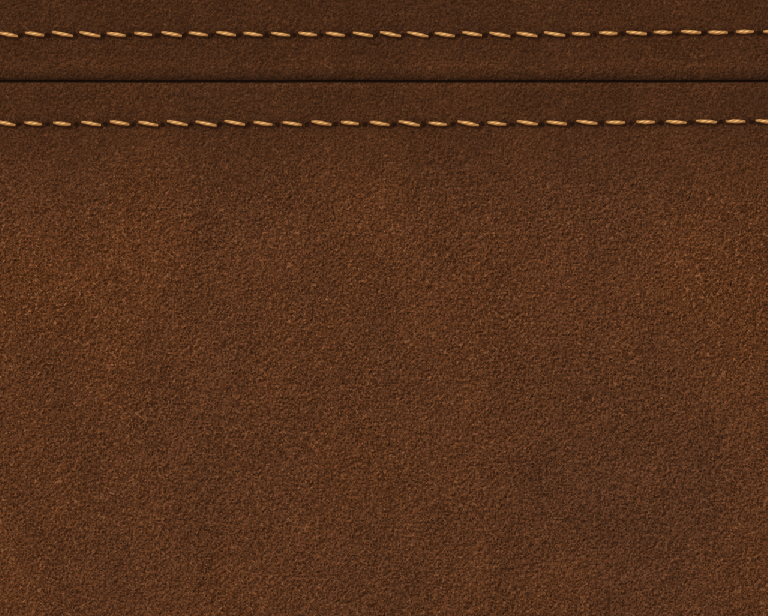
Give the GLSL for this texture, as a WebGL 1 fragment shader.

```glsl
precision highp float;
// Brown grained leather with a dark horizontal seam between two rows of tan stitching.

uniform vec2 u_resolution;

// Lengths are fractions of the canvas width; y runs down from the top edge.
const float SEAM_Y = 0.1058;
const float UPPER_ROW_Y = 0.0445;
const float LOWER_ROW_Y = 0.1605;
const float UPPER_PITCH = 0.0356;
const float LOWER_PITCH = 0.0381;
const float UPPER_START = 0.0450;
const float LOWER_START = 0.0450;
const float UPPER_BOW = 0.0;
const float LOWER_BOW = 0.008;
const float STITCH_HALF_LENGTH = 0.0112;
const float STITCH_RADIUS = 0.0030;
const float GRAIN_SCALE = 310.0;
const float RELIEF_STRENGTH = 0.56;
const float SPECKLE_STRENGTH = 0.46;
const vec3 LEATHER_WARM = vec3(0.352, 0.202, 0.107);
const vec3 LEATHER_DULL = vec3(0.316, 0.190, 0.117);
const vec3 GLINT = vec3(0.20, 0.155, 0.11);
const vec3 HOLE = vec3(0.11, 0.055, 0.03);
const vec3 GROOVE = vec3(0.06, 0.03, 0.018);
const vec3 THREAD_DARK = vec3(0.47, 0.27, 0.12);
const vec3 THREAD_LIGHT = vec3(0.98, 0.78, 0.50);

float hash(vec2 p) {
  vec3 q = fract(vec3(p.xyx) * 0.1031);
  q += dot(q, q.yzx + 33.33);
  return fract((q.x + q.y) * q.z);
}

float noise(vec2 p) {
  vec2 i = floor(p);
  vec2 f = fract(p);
  f = f * f * (3.0 - 2.0 * f);
  float top = mix(hash(i), hash(i + vec2(1.0, 0.0)), f.x);
  float bottom = mix(hash(i + vec2(0.0, 1.0)), hash(i + vec2(1.0, 1.0)), f.x);
  return mix(top, bottom, f.y);
}

float fbm(vec2 p) {
  float sum = 0.0;
  float amplitude = 0.5;
  for (int i = 0; i < 4; i++) {
    sum += amplitude * noise(p);
    p = p * 2.03 + vec2(17.3, 9.1);
    amplitude *= 0.5;
  }
  return sum / 0.9375;
}

// Height of the pebbled surface, on turned axes to hide the lattice.
float grainHeight(vec2 p) {
  vec2 q = mat2(0.8, 0.6, -0.6, 0.8) * p * GRAIN_SCALE;
  return 0.65 * noise(q) + 0.35 * noise(q.yx * 1.7 + 41.0) + 0.25 * noise(q * 0.45 + 87.0);
}

// Soft spot of wear.
float patchAt(vec2 p, vec2 center, vec2 size) {
  vec2 q = (p - center) / size;
  return exp(-dot(q, q));
}

vec3 leather(vec2 p) {
  float mottle = fbm(p * vec2(11.0, 8.0) + 3.0);
  float warmth = 0.5 + 0.7 * (mottle - 0.5);
  warmth += 0.45 * patchAt(p, vec2(0.08, 0.36), vec2(0.16, 0.12));
  warmth += 0.45 * patchAt(p, vec2(0.98, 0.40), vec2(0.10, 0.12));
  warmth -= 0.40 * patchAt(p, vec2(0.80, 0.64), vec2(0.16, 0.12));
  vec3 color = mix(LEATHER_DULL, LEATHER_WARM, clamp(warmth, 0.0, 1.0));
  color *= 0.92 + 0.16 * fbm(p * vec2(26.0, 16.0) + 60.0);
  // Emboss the grain with light from the upper left.
  float relief = grainHeight(p) - grainHeight(p - vec2(0.0013, 0.0016));
  float calm = mix(0.7, 1.0, smoothstep(0.15, 0.30, p.y));
  color *= 1.0 + RELIEF_STRENGTH * calm * relief;
  // Fine pores, each as wide as two thousandths of the canvas.
  float speckle = hash(floor(p * 512.0)) - 0.5;
  color += vec3(0.31, 0.22, 0.155) * SPECKLE_STRENGTH * calm * speckle;
  vec2 turned = mat2(0.6, 0.8, -0.8, 0.6) * p * 370.0;
  float sparkle = smoothstep(0.70, 0.98, noise(turned + 400.0));
  return color + GLINT * sparkle * calm * (0.3 + 0.5 * warmth);
}

// Darkened fold, sharp groove and the faintly lit lip below it.
vec3 addSeam(vec3 color, vec2 p, float px) {
  float d = p.y - SEAM_Y - 0.0006 * (noise(vec2(p.x * 14.0, 4.0)) - 0.5);
  color *= mix(0.83, 1.0, smoothstep(0.0, 0.18, d));
  color *= 1.0 + 0.08 * exp(-pow((d + 0.020) / 0.009, 2.0));
  color *= 1.0 - 0.50 * exp(-abs(d) / 0.0060) * step(d, 0.0);
  color *= 1.0 + 0.08 * exp(-pow((d - 0.007) / 0.004, 2.0));
  float groove = 1.0 - smoothstep(0.0004, 0.0018 + px, abs(d));
  return mix(color, GROOVE, 0.85 * groove);
}

float capsule(vec2 p, float halfLength) {
  p.x -= clamp(p.x, -halfLength, halfLength);
  return length(p);
}

vec3 addStitches(vec3 color, vec2 p, float rowY, float pitch, float start, float bow, float px) {
  float run = p.x - start + bow * sin(3.14159 * p.x);
  float cell = floor(run / pitch + 0.5);
  vec2 q = vec2(run - cell * pitch, p.y - rowY);
  q.y += 0.003 * smoothstep(0.65, 1.0, p.x);
  color *= 1.0 - 0.12 * exp(-pow(q.y / 0.007, 2.0));
  // Ragged needle holes between stitches.
  vec2 hole = vec2(0.5 * pitch - abs(q.x), q.y - 0.0016);
  float ragged = length(hole / vec2(0.0044, 0.0036)) + 0.6 * (noise(p * 260.0) - 0.5);
  color = mix(color, HOLE, 0.75 * (1.0 - smoothstep(0.4, 1.3, ragged)));
  // Each thread is slightly uneven in place, tilt and length.
  float vary = hash(vec2(cell + 50.0, floor(rowY * 300.0)));
  q -= vec2(0.0016, 0.0012) * (vec2(vary, fract(vary * 7.0)) - 0.5);
  float tilt = mix(0.15, 0.04, smoothstep(0.55, 1.0, p.x)) + 0.10 * (vary - 0.5);
  q.y -= tilt * q.x;
  float halfLength = STITCH_HALF_LENGTH * (0.9 + 0.2 * vary);
  float shadow = capsule(q - vec2(0.0012, 0.0022), halfLength);
  color = mix(color, HOLE, 0.55 * (1.0 - smoothstep(0.0015, 0.0046, shadow)));
  float along = q.x / halfLength;
  float radius = STITCH_RADIUS * (1.0 - 0.35 * abs(along)) * (0.8 + 0.4 * noise(p * 200.0));
  float body = 1.0 - smoothstep(-px, px, capsule(q, halfLength) - radius);
  float light = exp(-pow((q.y + 0.0005) / 0.0021, 2.0));
  light *= 0.8 + 0.2 * sin(q.x * 800.0 + q.y * 1300.0 + vary * 6.0);
  light *= 1.0 - 0.5 * smoothstep(0.3, 1.1, abs(along + 0.1));
  return mix(color, mix(THREAD_DARK, THREAD_LIGHT, light), body);
}

void main() {
  vec2 p = vec2(gl_FragCoord.x, u_resolution.y - gl_FragCoord.y) / u_resolution.x;
  float px = 0.7 / u_resolution.x;
  vec3 color = addSeam(leather(p), p, px);
  color = addStitches(color, p, UPPER_ROW_Y, UPPER_PITCH, UPPER_START, UPPER_BOW, px);
  color = addStitches(color, p, LOWER_ROW_Y, LOWER_PITCH, LOWER_START, LOWER_BOW, px);
  gl_FragColor = vec4(color, 1.0);
}
```
